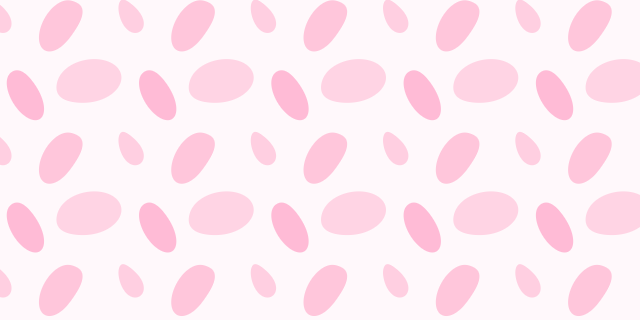
A Shadertoy shader for this pattern:

```glsl
// Scattered soft pink petals on a pale blush ground, repeating on a square tile.

// Signed distance, in tile units, to the nearest copy of a petal:
// an ellipse tapered along its axis, with one soft corner pushed out.
float petal(vec2 p, vec2 center, vec2 halfSize, float angle, float taper, float corner, float cornerAngle) {
    vec2 q = p - center;
    q -= round(q);                                   // wrap to the nearest repeat
    float c = cos(angle), s = sin(angle);
    q = vec2(c * q.x + s * q.y, c * q.y - s * q.x);
    halfSize.y *= 1.0 + taper * clamp(q.x / halfSize.x, -1.5, 1.5);
    vec2 e = q / halfSize + 1e-5;
    float rho = length(e);
    float facing = dot(e / rho, vec2(cos(cornerAngle), sin(cornerAngle)));
    float rim = 1.0 + corner * exp(7.0 * (facing - 1.0));
    return (rho - rim) * rho / length(e / halfSize); // scaled by the ellipse gradient
}

void mainImage(out vec4 fragColor, in vec2 fragCoord) {
    // Tile space, with y running down from the top edge
    float pixel = 2.419 / iResolution.y;
    vec2 p = vec2(fragCoord.x, iResolution.y - fragCoord.y) * pixel;

    float rose  = petal(p, vec2(0.441, 0.196), vec2(0.211, 0.119), -1.058, 0.0, 0.25, 0.82);
    float pale  = petal(p, vec2(0.677, 0.611), vec2(0.243, 0.161), -0.18, 0.0, 0.10, 2.67);
    float deep  = petal(p, vec2(0.192, 0.726), vec2(0.205, 0.106), 1.012, 0.0, 0.10, 3.87);
    float small = petal(p, vec2(0.985, 0.126), vec2(0.134, 0.0756), 1.012, 0.2, 0.10, 3.58);

    // Flat fills with one-pixel soft edges
    vec3 color = vec3(1.0, 0.973, 0.984);
    color = mix(color, vec3(1.0, 0.775, 0.858), clamp(0.5 - rose / pixel, 0.0, 1.0));
    color = mix(color, vec3(1.0, 0.832, 0.894), clamp(0.5 - pale / pixel, 0.0, 1.0));
    color = mix(color, vec3(1.0, 0.735, 0.840), clamp(0.5 - deep / pixel, 0.0, 1.0));
    color = mix(color, vec3(1.0, 0.812, 0.882), clamp(0.5 - small / pixel, 0.0, 1.0));
    fragColor = vec4(color, 1.0);
}
```
